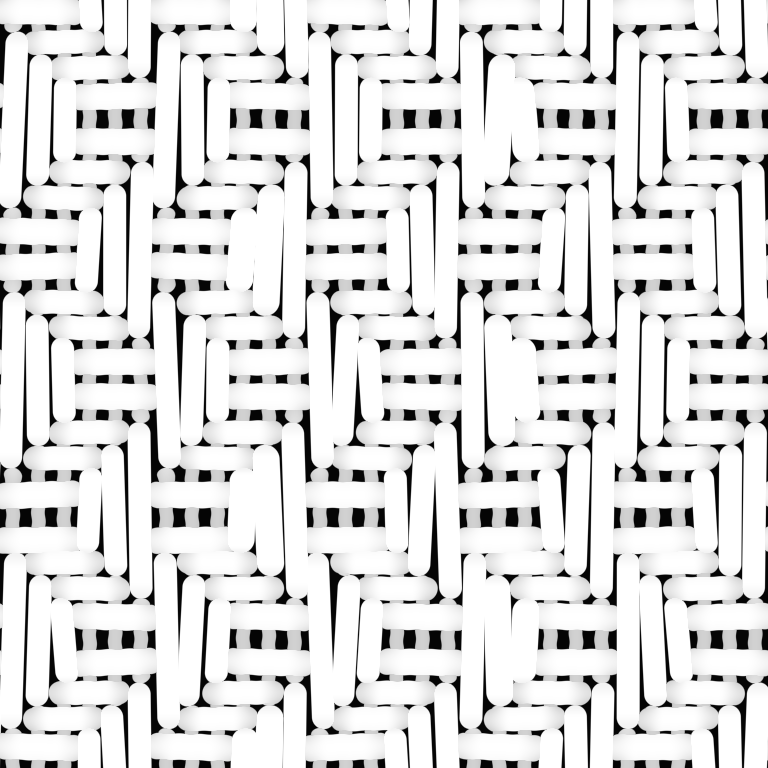
This pattern is drawn by a WebGL 1 fragment shader. Its source:

```glsl
precision highp float;
// Twill weave of white threads over black: 30 columns by 29.5 rows, repeating every 6 by 10.
// Each thread is a chain of round-ended floats; the highest surface at a point wins,
// and sunken warp shows as narrow grey bars. Floats lean and rows drift a little.
uniform vec2 u_resolution;

float hash(vec2 p) {
  return fract(sin(dot(p, vec2(127.1, 311.7))) * 43758.55);
}

// Distance to a round-ended bar; p.x runs across it, p.y along it
float bar(vec2 p, float halfLength, float radius) {
  return length(vec2(p.x, max(abs(p.y) - halfLength + radius, 0.0))) - radius;
}

float coverage(float d) {
  float soft = 0.8 * 29.5 / u_resolution.y;
  return 1.0 - smoothstep(-soft, soft, d);
}

// Upright thread: white float on top, grey narrow run below
float warp(vec2 p, float column) {
  float j = mod(column, 6.0);
  float middle = j < 2.5 ? 3.5 : 8.5;
  float halfLength = 3.4 - 0.87 * (j < 2.5 ? j : 5.0 - j);
  float tile = floor((p.y - middle) / 10.0 + 0.5);
  float along = p.y - middle - 10.0 * tile;
  float across = p.x - column - 0.5;

  // Sunken run, widening as it climbs towards its ends
  float under = along - 5.0 * sign(along);
  float underHalf = 5.05 - halfLength;
  float rise = smoothstep(underHalf - 0.9, underHalf, abs(under));
  float wobble = 0.02 * sin(p.y * 9.0 + column * 4.0);
  float sunken = coverage(bar(vec2(across + wobble, under), underHalf, 0.27 + 0.12 * rise));
  float height = sunken * (0.82 + 0.06 * rise - 0.5 * across * across);

  // Raised float with its own lean; a few columns are fuller
  float fuller = step(mod(column + 1.0, 10.0), 1.5) * step(abs(column - 14.5), 6.0);
  vec2 seed = vec2(column, tile);
  float lean = (hash(seed) - 0.5) * 0.32 * along / halfLength;
  float shift = (hash(seed + 7.3) - 0.5) * 0.1;
  float d = bar(vec2(across - lean - shift, along), halfLength, 0.45 + 0.09 * fuller);
  float end = smoothstep(0.8, 1.0, abs(along) / halfLength);
  return max(height, coverage(d) * (1.0 - 0.05 * end));
}

// Level thread: floats over three columns, stepping sideways row by row
float weft(vec2 p, float row) {
  float k = mod(row, 10.0);
  float fromGap = mod(row, 5.0) - 3.0;
  if (abs(fromGap) < 0.5) return 0.0;
  bool besideGap = abs(fromGap) < 1.5;

  // Rows beside an empty row close in on it by differing amounts
  float band = floor(row / 5.0);
  float closing = 0.13 + 0.2 * step(abs(band - 1.5), 0.6);
  float drift = abs(band - 3.0) < 0.5 ? 0.27 : -0.04;
  float shift = besideGap ? drift - closing * fromGap : 0.0;

  float middle = 1.5 + clamp(4.0 - abs(k - 3.0), 0.0, 3.0);
  float tile = floor((p.x - middle - 1.0) / 6.0 + 0.5);
  float along = p.x - middle - 1.0 - 6.0 * tile + 1.0;
  along -= 6.0 * floor(along / 6.0 + 0.5);
  float cell = floor((p.x - middle) / 6.0 + 0.5);
  float halfLength = besideGap ? 1.85 : 1.6;
  float radius = besideGap ? 0.51 : 0.46;
  float lean = (hash(vec2(cell, row + 40.0)) - 0.5) * 0.06 * along;
  float across = p.y - row - 0.5 - shift - lean + 0.012 * sin(p.x * 8.0 + row);

  // Ends and rims fall away into light grey
  float end = smoothstep(0.35, 1.0, abs(along) / halfLength);
  float rim = across * across / (radius * radius);
  float fall = (besideGap ? 0.06 : 0.12) * end + (0.02 + 0.1 * end) * rim;
  return coverage(bar(vec2(across, along), halfLength, radius)) * (1.0 - fall);
}

void main() {
  vec2 uv = gl_FragCoord.xy / u_resolution;
  vec2 p = vec2(uv.x * 30.0, (1.0 - uv.y) * 29.5 - 1.11);
  vec2 cell = floor(p);
  float height = 0.02;
  for (int i = -1; i <= 1; i++) {
    height = max(height, warp(p, cell.x + float(i)));
    height = max(height, weft(p, cell.y + float(i)));
  }
  gl_FragColor = vec4(vec3(height), 1.0);
}
```
